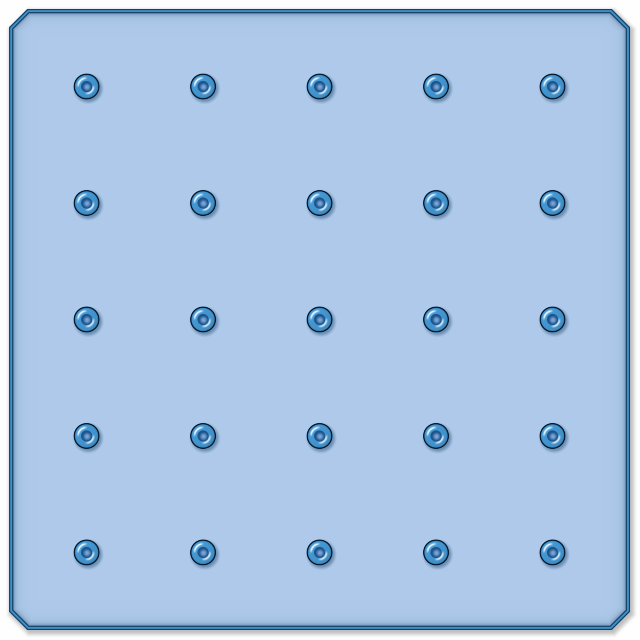
Give the GLSL for this pattern, as a Shadertoy shader.

```glsl
// Pale blue chamfered panel with a bevelled rim and a five by five grid of glossy ring studs.

const float PANEL_HALF = 0.485;
const float CHAMFER = 0.0285;
const float GRID_COUNT = 5.0;
const float GRID_PITCH = 0.182;
const float STUD_RADIUS = 0.0203;
const vec2 PANEL_CENTER = vec2(-0.0007, 0.0008);
const vec2 LIGHT_DIR = vec2(-0.7071, 0.7071);

const vec3 PAPER = vec3(0.995);
const vec3 PANEL_BLUE = vec3(0.682, 0.788, 0.914);
const vec3 RIM_BLUE = vec3(0.25, 0.56, 0.78);
const vec3 RIM_DARK = vec3(0.06, 0.22, 0.35);
const vec3 SHADOW_BLUE = vec3(0.24, 0.40, 0.56);
const vec3 STUD_BLUE = vec3(0.26, 0.58, 0.81);
const vec3 STUD_LINE = vec3(0.02, 0.09, 0.16);
const vec3 HOLE_DARK = vec3(0.10, 0.32, 0.53);
const vec3 HOLE_LIGHT = vec3(0.49, 0.64, 0.84);

// Coverage of the region where the distance is negative.
float fill(float dist, float pixel) {
    return 1.0 - smoothstep(-0.6 * pixel, 0.6 * pixel, dist);
}

float band(float dist, float halfWidth, float pixel) {
    return fill(abs(dist) - halfWidth, pixel);
}

float chamferBox(vec2 p, float halfSize, float cut) {
    vec2 q = abs(p);
    float sides = max(q.x, q.y) - halfSize;
    float corners = (q.x + q.y - 2.0 * halfSize + cut) * 0.7071;
    return max(sides, corners);
}

// Offset from the nearest stud centre, limited to the grid.
vec2 gridCell(vec2 p, float pitch, float count) {
    float last = 0.5 * (count - 1.0);
    return p - pitch * clamp(round(p / pitch), -last, last);
}

vec3 drawPanel(vec2 p, float pixel) {
    float d = chamferBox(p, PANEL_HALF, CHAMFER);

    // Soft drop shadow on the paper
    float drop = chamferBox(p - vec2(0.003, -0.004), PANEL_HALF, CHAMFER);
    float shade = 0.45 * (1.0 - smoothstep(-0.003, 0.009, drop));
    vec3 color = mix(PAPER, vec3(0.45), shade);

    // Face with an inner shadow beside the rim
    float inset = max(-d - 0.006, 0.0);
    vec3 face = mix(PANEL_BLUE, SHADOW_BLUE, 0.65 * exp(-inset / 0.0032));
    face = mix(face, SHADOW_BLUE, 0.09 * exp(-inset / 0.012));
    color = mix(color, face, fill(d, pixel));

    // Bright rim between two dark lines
    color = mix(color, RIM_BLUE, band(d + 0.0032, 0.0032, pixel));
    color = mix(color, RIM_DARK, 0.9 * band(d + 0.0008, 0.0009, pixel));
    return mix(color, RIM_DARK, 0.9 * band(d + 0.0056, 0.0009, pixel));
}

vec3 drawStud(vec3 color, vec2 p, float radius, float pixel) {
    float r = length(p) / radius;
    float soft = pixel / radius;
    float facing = dot(p, LIGHT_DIR) / max(length(p), 1e-5);

    // Cast shadow toward the lower right
    float castDist = length(p - radius * vec2(0.13, -0.16)) / radius;
    color = mix(color, SHADOW_BLUE, 0.6 * (1.0 - smoothstep(0.84, 1.26, castDist)));

    // Rounded body, darker toward the outer edge
    vec3 body = STUD_BLUE * (1.0 + 0.06 * facing * r);
    body *= 1.0 - 0.25 * smoothstep(0.78, 0.96, r);

    // Two opposing gloss arcs
    float upperArc = exp(-pow((r - 0.66) / 0.085, 2.0)) * smoothstep(0.58, 0.96, facing);
    float lowerArc = exp(-pow((r - 0.53) / 0.09, 2.0)) * smoothstep(0.45, 0.95, -facing);
    body = mix(body, vec3(0.95, 0.98, 1.0), 0.95 * upperArc + 0.8 * lowerArc);

    // Recessed centre
    float glow = 1.0 - smoothstep(0.05, 0.38, length(p / radius - vec2(0.04, -0.04)));
    vec3 hole = mix(HOLE_DARK, HOLE_LIGHT, glow);
    body = mix(body, hole, 0.95 * fill(r - 0.43, soft));

    // Dark outline
    body = mix(body, STUD_LINE, band(r - 0.95, 0.05, soft));
    return mix(color, body, fill(r - 1.0, soft));
}

void mainImage(out vec4 fragColor, in vec2 fragCoord) {
    float pixel = 1.0 / min(iResolution.x, iResolution.y);
    vec2 p = (fragCoord - 0.5 * iResolution.xy) * pixel - PANEL_CENTER;

    vec3 color = drawPanel(p, pixel);
    color = drawStud(color, gridCell(p, GRID_PITCH, GRID_COUNT), STUD_RADIUS, pixel);
    fragColor = vec4(color, 1.0);
}
```
